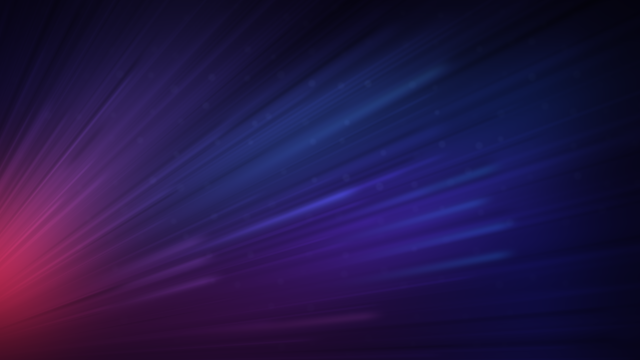
Write a Shadertoy shader that draws this background.

```glsl
// Fan of soft light streaks bursting from beyond the lower left corner.
// Rotated gaussian glows give the colour; hashed angular cells and layered
// sines in polar space carve the streaks; a jittered grid adds faint motes.

float hash(vec2 p) {
    p = fract(p * vec2(0.1031, 0.1137));
    p += dot(p, p.yx + 33.33);
    return fract((p.x + p.y) * p.x * 17.3);
}

// Gaussian ellipse, its first radius lying along the tilt angle
float glow(vec2 p, vec2 centre, vec2 radii, float tilt) {
    vec2 d = p - centre;
    float c = cos(tilt), s = sin(tilt);
    vec2 q = vec2(c * d.x + s * d.y, c * d.y - s * d.x) / radii;
    return exp(-dot(q, q));
}

// Brightens towards its tip and then stops softly
float taper(float r, float tip, float len) {
    return smoothstep(tip - len, tip, r) * (1.0 - smoothstep(tip - 0.04, tip + 0.04, r));
}

// One distinct streak; polar holds (angle, radius)
float ray(vec2 polar, float angle, float tip, float len, float width) {
    float across = (polar.x - angle) * polar.y / width;
    return exp(-across * across) * taper(polar.y, tip, len);
}

// Signed streaks in layers of angular cells, from broad to fine
float streaks(vec2 polar) {
    float sum = 0.0, cells = 17.0, weight = 1.0;
    for (int i = 0; i < 5; i++) {
        float layer = float(i);
        float x = polar.x * cells + layer * 7.31;
        float id = floor(x);
        float bump = sin(3.14159 * fract(x));
        float strength = hash(vec2(id, layer + 3.0)) - 0.45;
        float tip = mix(0.6, 2.5, hash(vec2(id + 41.0, layer + 9.0)));
        float visible = smoothstep(0.003, 0.013, polar.y / cells);
        sum += weight * bump * bump * strength * taper(polar.y, tip, 1.2) * visible;
        cells *= 1.6;
        weight *= 0.88;
    }
    return sum;
}

// Fine grain running along the rays
float grain(vec2 polar) {
    float a = polar.x, r = polar.y;
    float fine = sin(a * 143.0 + 2.0 * sin(a * 31.0)) * smoothstep(0.4, 1.1, r);
    return 0.6 * sin(a * 57.0 + 1.5 * sin(a * 23.0 + r)) + 0.4 * fine;
}

// Small pale discs, one per jittered grid cell
float motes(vec2 p) {
    vec2 g = p * 11.0, id = floor(g);
    vec2 jitter = vec2(hash(id + 5.0), hash(id + 27.0));
    float d = length(g - id - 0.2 - 0.6 * jitter);
    float size = mix(0.07, 0.12, hash(id + 61.0));
    return (1.0 - smoothstep(size - 0.05, size + 0.05, d)) * hash(id + 83.0);
}

void mainImage(out vec4 fragColor, in vec2 fragCoord) {
    vec2 p = fragCoord / iResolution.y;
    p.x += 0.5 * (16.0 / 9.0 - iResolution.x / iResolution.y);
    vec2 fromSource = p - vec2(-0.30, -0.02);
    vec2 polar = vec2(atan(fromSource.y, fromSource.x), length(fromSource));

    // Colour field
    vec3 col = vec3(0.04, 0.022, 0.13);
    col += vec3(0.46, 0.06, 0.01) * glow(p, vec2(-0.06, 0.22), vec2(0.27, 0.25), 0.6);
    col += vec3(0.20, 0.09, 0.18) * glow(p, vec2(0.13, 0.43), vec2(0.33, 0.17), 0.75);
    col += vec3(0.14, 0.02, 0.07) * glow(p, vec2(0.35, 0.13), vec2(0.75, 0.25), 0.0);
    col += vec3(0.09, 0.08, 0.18) * glow(p, vec2(0.42, 0.72), vec2(0.46, 0.30), 0.8);
    col += vec3(0.06, 0.13, 0.23) * glow(p, vec2(0.83, 0.61), vec2(0.48, 0.15), 0.52);
    col += vec3(0.14, 0.06, 0.31) * glow(p, vec2(1.06, 0.38), vec2(0.42, 0.17), 0.33);
    col += vec3(0.00, 0.06, 0.10) * glow(p, vec2(1.38, 0.63), vec2(0.42, 0.20), 0.45);
    col += vec3(0.00, 0.02, 0.11) * glow(p, vec2(1.48, 0.23), vec2(0.38, 0.33), 0.0);

    // Streaks shade the field, fading out towards the source
    float relief = 0.58 * streaks(polar) + 0.045 * grain(polar);
    col *= max(1.0 + relief * smoothstep(0.1, 0.75, polar.y), 0.45);

    // Distinct tips: a blue group far out, a violet group nearer the source
    for (int i = 0; i < 4; i++) {
        float k = float(i);
        float tip = 1.74 + 0.03 * sin(k * 2.4);
        col += vec3(0.02, 0.10, 0.14) * ray(polar, 0.182 + 0.046 * k, tip, 0.55, 0.012);
    }
    for (int i = 0; i < 3; i++) {
        float k = float(i);
        col += vec3(0.10, 0.06, 0.14) * ray(polar, 0.27 + 0.062 * k, 0.93, 0.4, 0.012);
    }
    col += vec3(0.05, 0.10, 0.18) * ray(polar, 0.365, 1.37, 0.6, 0.014);
    col += vec3(0.09, 0.04, 0.08) * ray(polar, 0.107, 1.35, 0.6, 0.012);
    col += vec3(0.03, 0.08, 0.10) * ray(polar, 0.499, 1.74, 0.8, 0.014);

    // Motes drift over the middle
    col += vec3(0.03, 0.04, 0.05) * motes(p) * glow(p, vec2(0.95, 0.6), vec2(0.7, 0.4), 0.0);

    // Darker right edge, top and lower left corner
    col *= 1.0 - 0.35 * smoothstep(1.45, 1.8, p.x);
    col *= 1.0 - 0.40 * smoothstep(0.70, 1.05, p.y);
    col *= 1.0 - 0.25 * glow(p, vec2(0.0, 0.0), vec2(0.6, 0.15), 0.0);
    fragColor = vec4(clamp(col, 0.0, 1.0), 1.0);
}
```
